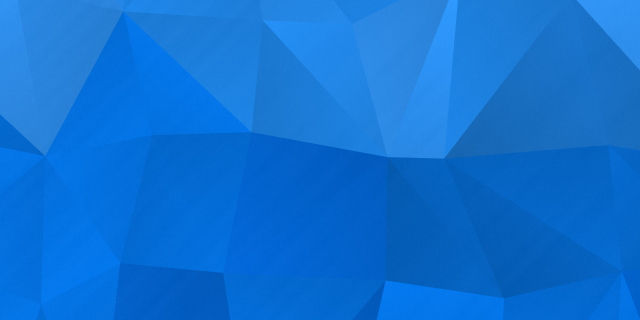
This background is drawn by a Shadertoy shader. Its source:

```glsl
const vec2 CELL = vec2(0.36, 0.45);      // mean facet spacing
const vec2 GRID_ORIGIN = vec2(0.05, 0.1);
const vec2 JITTER = vec2(0.62, 0.44);    // vertex scatter, in cells
const float SHADE_RANGE = 0.11;          // brightness spread between facets
const float SLOPE = 0.24;                // brightness gradient inside a facet
const float GRAIN = 0.012;
const float STREAK = 0.012;

const vec3 SKY   = vec3(0.18, 0.55, 0.91);
const vec3 AZURE = vec3(0.11, 0.49, 0.85);
const vec3 VIVID = vec3(0.015, 0.44, 0.87);
const vec3 DEEP  = vec3(0.01, 0.38, 0.79);
const vec3 TEAL  = vec3(0.02, 0.39, 0.76);
const vec3 SLATE = vec3(0.09, 0.41, 0.72);

float hash(vec2 p) {
    vec3 q = fract(vec3(p.xyx) * 0.1031);
    q += dot(q, q.yzx + 33.33);
    return fract((q.x + q.y) * q.z);
}

float noise(vec2 p) {
    vec2 i = floor(p), f = fract(p);
    f = f * f * (3.0 - 2.0 * f);
    return mix(mix(hash(i), hash(i + vec2(1, 0)), f.x),
               mix(hash(i + vec2(0, 1)), hash(i + vec2(1, 1)), f.x), f.y);
}

float cross2(vec2 a, vec2 b) { return a.x * b.y - a.y * b.x; }

float area(vec2 a, vec2 b, vec2 c) { return cross2(b - a, c - a); }

vec2 gridVertex(vec2 id) {
    vec2 r = vec2(hash(id + 17.3), hash(id + 71.9)) - 0.5;
    return GRID_ORIGIN + (id + r * JITTER) * CELL;
}

// Signed distance to the line a-b, positive on its left
float edgeDistance(vec2 p, vec2 a, vec2 b) {
    return cross2(normalize(b - a), p - a);
}

// Palette regions: pale top, vivid lower left, darker right
vec3 facetColor(vec2 c, float r) {
    if (c.y > 0.56) {
        if (c.x > 1.45 && c.y < 0.8) return mix(SLATE, AZURE, 0.3 * r);
        if (c.x < 0.6 && c.y < 0.74) return VIVID;
        if (r < 0.08) return DEEP;
        float corner = smoothstep(0.5, 1.0, abs(c.x - 1.0));
        return mix(AZURE, SKY, smoothstep(0.3, 0.7, 0.6 * r + 0.5 * corner + 0.1));
    }
    if (c.x < 0.85 || c.y < 0.06) return r < 0.12 ? DEEP : VIVID;
    return c.x < 1.3 ? DEEP : TEAL;
}

// Adds one facet: rgb is weighted colour, a is coverage
void addFacet(inout vec4 sum, vec2 p, vec2 a, vec2 b, vec2 c, float pixel) {
    float d = min(edgeDistance(p, a, b),
              min(edgeDistance(p, b, c), edgeDistance(p, c, a)));
    float cover = clamp(0.5 + d / pixel, 0.0, 1.0);
    if (cover <= 0.0) return;
    vec2 center = (a + b + c) / 3.0;
    float tone = hash(center * 91.7 + 40.0);
    float angle = 6.2832 * hash(center * 53.1 + 80.0);
    float light = 1.0 + SHADE_RANGE * (hash(center * 37.9 + 60.0) - 0.5)
                + SLOPE * dot(p - center, vec2(cos(angle), sin(angle)));
    sum += vec4(facetColor(center, tone) * light, 1.0) * cover;
}

void mainImage(out vec4 fragColor, in vec2 fragCoord) {
    float pixel = 1.0 / iResolution.y;
    vec2 p = fragCoord * pixel;
    vec2 home = floor((p - GRID_ORIGIN) / CELL);
    vec4 sum = vec4(0.0);

    // Split each nearby quad along its better-shaped diagonal
    for (int j = -1; j <= 1; j++)
    for (int i = -1; i <= 1; i++) {
        vec2 id = home + vec2(i, j);
        vec2 a = gridVertex(id);
        vec2 b = gridVertex(id + vec2(1, 0));
        vec2 c = gridVertex(id + vec2(1, 1));
        vec2 d = gridVertex(id + vec2(0, 1));
        if (min(area(a, b, c), area(a, c, d)) > min(area(a, b, d), area(b, c, d))) {
            addFacet(sum, p, a, b, c, pixel);
            addFacet(sum, p, a, c, d, pixel);
        } else {
            addFacet(sum, p, a, b, d, pixel);
            addFacet(sum, p, b, c, d, pixel);
        }
    }
    vec3 color = sum.rgb / max(sum.a, 0.001);

    // Faint diagonal brushing and fine grain
    vec2 along = vec2(p.x + p.y, p.x - p.y);
    color += STREAK * (noise(along * vec2(2.0, 26.0) + 50.0) - 0.5);
    color += GRAIN * (noise(p * 250.0) - 0.5);
    fragColor = vec4(clamp(color, 0.0, 1.0), 1.0);
}
```
